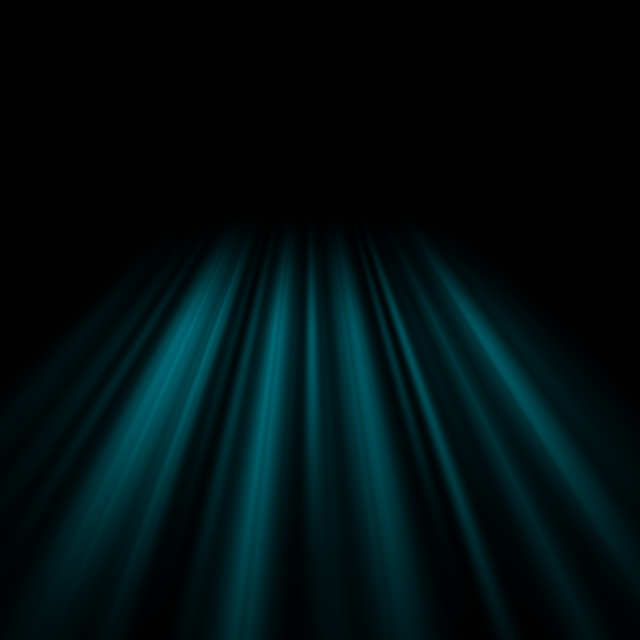
A Shadertoy shader for this background:

```glsl
// Teal light beams fanning down and outward from a hidden point into darkness.

const vec2  SOURCE       = vec2(0.484, 0.896);   // where all beams converge
const vec3  BEAM_COLOR   = vec3(0.0, 0.89, 1.0);
const vec3  BACKGROUND   = vec3(0.0, 0.003, 0.004);
const float FADE_START   = 0.22;   // depth below the source where light appears
const float FADE_FULL    = 0.43;   // depth where it is brightest
const float FAN_INNER    = 0.72;   // slopes where the fan begins and ends fading
const float FAN_OUTER    = 1.08;
const float STREAK_COUNT = 75.0;   // fine streaks per unit of slope
const float STREAK_DEPTH = 0.22;

// Strong beams: slope, width, brightness, reach
const vec4 BEAMS[12] = vec4[12](
    vec4(-0.475, 0.050, 0.42, 0.32),
    vec4(-0.352, 0.022, 0.29, 0.34),
    vec4(-0.220, 0.016, 0.22, 0.33),
    vec4(-0.125, 0.035, 0.43, 0.50),
    vec4( 0.006, 0.014, 0.32, 0.22),
    vec4( 0.040, 0.026, 0.13, 0.48),
    vec4( 0.165, 0.040, 0.34, 0.42),
    vec4( 0.284, 0.012, 0.22, 0.22),
    vec4( 0.346, 0.015, 0.30, 0.37),
    vec4( 0.488, 0.028, 0.20, 0.46),
    vec4( 0.645, 0.034, 0.33, 0.30),
    vec4( 0.770, 0.070, 0.11, 0.24));

// Faint filling beams: slope, width, brightness
const vec3 FILLS[10] = vec3[10](
    vec3(-0.850, 0.060, 0.09),
    vec3(-0.700, 0.030, 0.10),
    vec3(-0.618, 0.018, 0.13),
    vec3(-0.400, 0.045, 0.11),
    vec3(-0.282, 0.014, 0.14),
    vec3(-0.050, 0.030, 0.08),
    vec3( 0.110, 0.018, 0.08),
    vec3( 0.405, 0.026, 0.10),
    vec3( 0.570, 0.035, 0.10),
    vec3( 0.920, 0.060, 0.05));
const float FILL_REACH = 0.24;

float hash(float n) {
    n = fract(n * 0.1031);
    n *= n + 33.33;
    return fract(n * (n + n));
}

float noise(float x) {
    float cell = floor(x);
    return mix(hash(cell), hash(cell + 1.0), smoothstep(0.0, 1.0, x - cell));
}

float bell(float x, float width) {
    float q = x / width;
    return exp(-0.5 * q * q);
}

// Dimming below the brightest depth
float falloff(float depth, float reach) {
    float q = max(depth - FADE_FULL, 0.0) / reach;
    return exp(-q * q);
}

void mainImage(out vec4 fragColor, in vec2 fragCoord) {
    vec2 uv = fragCoord / iResolution.xy;

    // Each beam keeps a constant slope in this fan space
    float depth = SOURCE.y - uv.y;
    float slope = (uv.x - SOURCE.x) / max(depth, 0.01);

    // Sum the beams
    float light = 0.0;
    for (int i = 0; i < BEAMS.length(); i++) {
        vec4 beam = BEAMS[i];
        light += beam.z * bell(slope - beam.x, beam.y) * falloff(depth, beam.w);
    }
    for (int i = 0; i < FILLS.length(); i++) {
        vec3 fill = FILLS[i];
        light += fill.z * bell(slope - fill.x, fill.y) * falloff(depth, FILL_REACH);
    }

    // Fine streaks along the beams
    float grain = noise((slope + 4.0) * STREAK_COUNT);
    light *= 1.0 + STREAK_DEPTH * (grain - 0.5);

    // Fade at the top and at the sides of the fan
    light *= smoothstep(FADE_START, FADE_FULL, depth);
    light *= 1.0 - smoothstep(FAN_INNER, FAN_OUTER, abs(slope));

    fragColor = vec4(BACKGROUND + BEAM_COLOR * light, 1.0);
}
```
